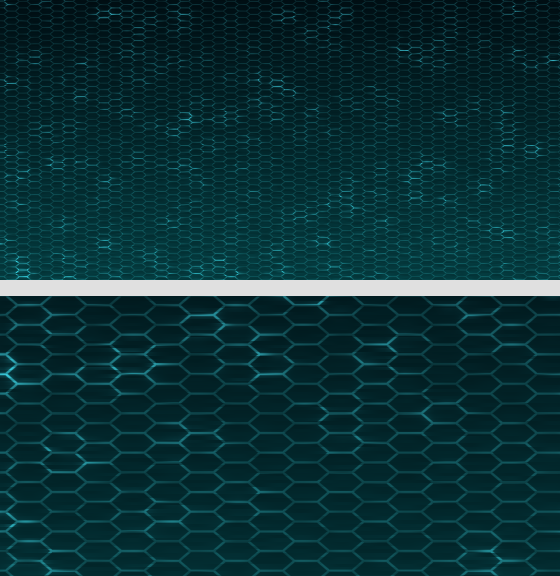
Top: the whole. Bottom: its middle third, enlarged.
This pattern is drawn by a Shadertoy shader. Its source:

```glsl
// A wide honeycomb of thin teal lines over a dark vertical gradient.
// Hexagon edges come from a two-lattice distance function; scattered cellular
// patches light them up, broken into fine horizontal brushed streaks.

const float COLUMNS = 48.5;         // hexagon columns across the canvas
const float ROWS = 42.7;            // hexagons down each column
const float HALF_LINE = 0.0014;     // half line width, in canvas heights
const float GLOW_REACH = 0.0042;    // glow falloff from the edges
const float CELL_SHADE = 0.16;      // darkening towards the top of each cell
const vec2 PATCH_GRID = vec2(25.0, 19.0);
const vec2 STREAK_GRID = vec2(80.0, 230.0);
const vec3 TOP_COLOR = vec3(0.0, 0.055, 0.075);
const vec3 BOTTOM_COLOR = vec3(0.015, 0.225, 0.24);
const vec3 LINE_COLOR = vec3(0.05, 0.145, 0.15);
const vec3 GLOW_COLOR = vec3(0.10, 0.31, 0.335);

float hash(vec2 p) {
    vec3 q = fract(vec3(p.xyx) * 0.1031);
    q += dot(q, q.yzx + 33.33);
    return fract((q.x + q.y) * q.z);
}

// Distance to the border of a hexagon around the origin, in canvas heights
float hexEdge(vec2 p, float aspect) {
    vec2 a = abs(p);
    float flatSide = (0.5 - a.y) / ROWS;
    float slantSide = (0.5 - 0.5 * a.y - 0.75 * a.x)
                    / length(vec2(0.75 * COLUMNS / aspect, 0.5 * ROWS));
    return min(flatSide, slantSide);
}

// Edge distance in x, cell centre in yz
vec3 honeycomb(vec2 p, float aspect) {
    const vec2 period = vec2(2.0, 1.0);
    vec2 shift = 0.5 * period;
    vec2 centerA = period * round(p / period);
    vec2 centerB = period * round((p - shift) / period) + shift;
    float edgeA = hexEdge(p - centerA, aspect);
    float edgeB = hexEdge(p - centerB, aspect);
    return edgeA > edgeB ? vec3(edgeA, centerA) : vec3(edgeB, centerB);
}

// Cellular noise: soft blobs of random strength around jittered points
float patches(vec2 p) {
    vec2 cell = floor(p);
    float light = 0.0;
    for (int y = -1; y <= 1; y++) {
        for (int x = -1; x <= 1; x++) {
            vec2 id = cell + vec2(x, y);
            vec2 site = id + vec2(hash(id + 3.7), hash(id + 19.1));
            float strength = smoothstep(0.45, 1.0, hash(id + 41.3));
            light = max(light, strength * (1.0 - smoothstep(0.0, 0.9, distance(p, site))));
        }
    }
    return light;
}

// Horizontal dashes, blended along x and separate on each scan row
float streaks(vec2 p) {
    vec2 cell = floor(p);
    float blend = smoothstep(0.0, 1.0, fract(p.x));
    return mix(hash(cell), hash(cell + vec2(1.0, 0.0)), blend);
}

void mainImage(out vec4 fragColor, in vec2 fragCoord) {
    vec2 uv = fragCoord / iResolution.xy;
    float aspect = iResolution.x / iResolution.y;
    float pixel = 1.0 / iResolution.y;

    vec2 grid = uv * vec2(COLUMNS, ROWS);
    vec3 hex = honeycomb(grid, aspect);
    float edge = hex.x;
    float line = 1.0 - smoothstep(HALF_LINE - 0.75 * pixel, HALF_LINE + 0.75 * pixel, edge);
    float halo = exp(-edge / GLOW_REACH);

    // Wear: clustered bright patches, brushed streaks and uneven cells
    float cluster = 0.5 + 0.5 * sin(uv.x * 23.0 + 2.0 * sin(uv.y * 11.0))
                             * sin(uv.y * 13.0 + 2.0 * sin(uv.x * 9.0));
    float lit = patches(uv * PATCH_GRID) * (0.5 + cluster);
    float brushed = streaks(uv * STREAK_GRID);
    float cellTone = hash(hex.yz * 2.0 + 7.0) - 0.5;

    // Gradient, shaded inside each cell
    vec3 color = mix(BOTTOM_COLOR, TOP_COLOR, uv.y);
    color *= 1.0 - CELL_SHADE * (grid.y - hex.z) + 0.05 * cellTone + 0.12 * (brushed - 0.5);

    // Worn lines, then streaked glow
    color += LINE_COLOR * line * (0.6 + 0.6 * brushed);
    color += GLOW_COLOR * lit * (0.6 * line * (0.4 + brushed)
                               + 0.8 * halo * brushed * brushed);

    fragColor = vec4(color, 1.0);
}
```
